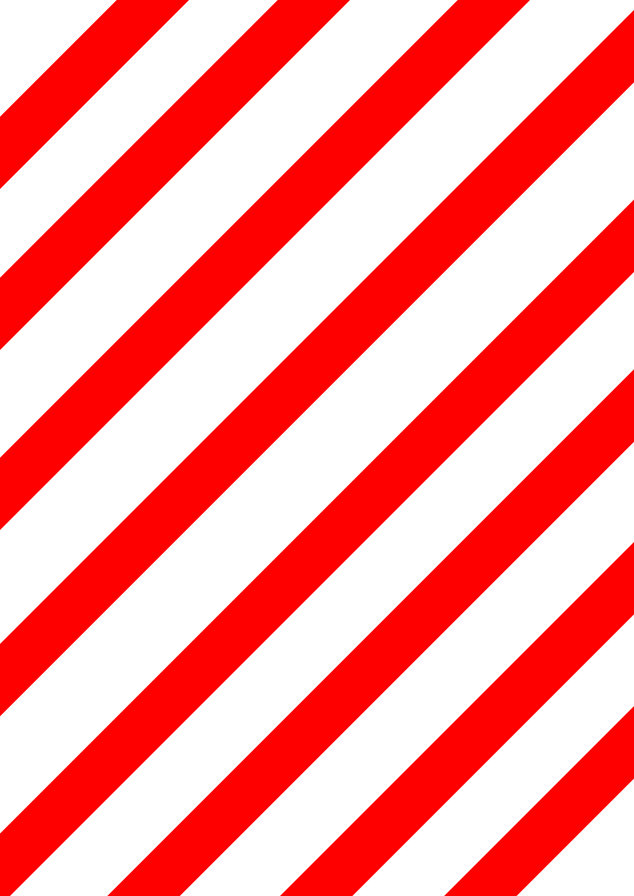
Reproduce this pattern procedurally as a WebGL 2 fragment shader.

```glsl
#version 300 es
precision highp float;
// Eight red diagonal stripes of equal width, unevenly spaced on white.
uniform vec2 u_resolution;
out vec4 fragColor;

// Stripe centres, measured down the left edge in canvas heights.
const float centres[8] = float[8](0.1706, 0.3503, 0.5512, 0.7591,
                                  0.9707, 1.1602, 1.3529, 1.5361);

void main() {
    vec2 p = gl_FragCoord.xy / u_resolution.y;

    // Coordinate across the 45 degree stripes, zero at the top left corner.
    float across = p.x + 1.0 - p.y;

    // Distance to the nearest stripe centre line.
    float nearest = 10.0;
    for (int i = 0; i < 8; i++) {
        nearest = min(nearest, abs(across - centres[i]));
    }

    // Perpendicular signed distance to the stripe edge, smoothed over one pixel.
    float edge = (nearest - 0.0404) * 0.7071;
    float stripe = clamp(0.5 - edge * u_resolution.y, 0.0, 1.0);

    fragColor = vec4(mix(vec3(1.0), vec3(1.0, 0.0, 0.0), stripe), 1.0);
}
```
